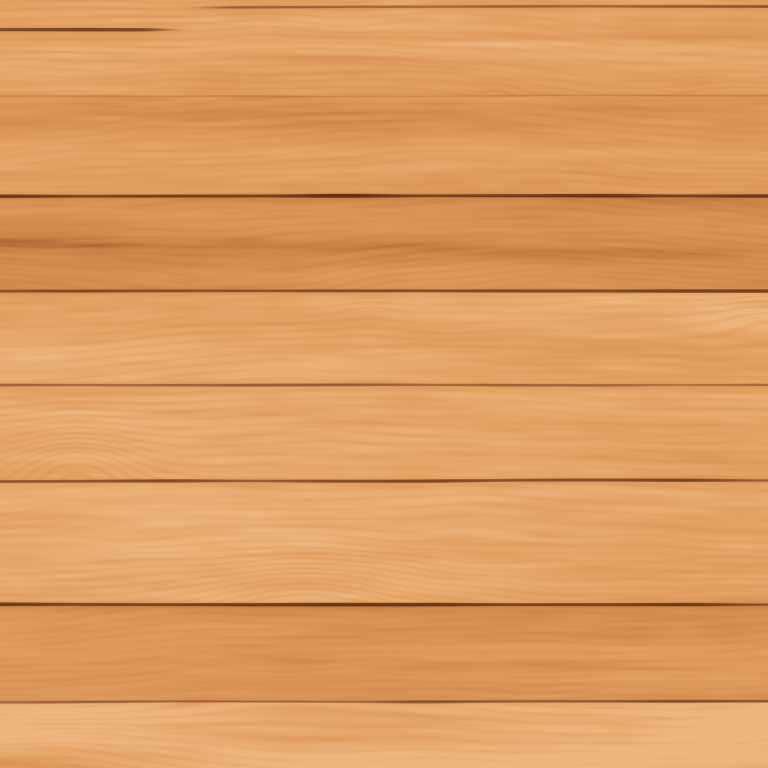
Write a Shadertoy shader that draws this texture.

```glsl
// Horizontal honey-coloured wooden planks with grain, arched rings and dark seams.
#define GRAIN_CONTRAST 1.5
#define RING_DENSITY 95.0
#define RING_DEPTH 0.55
#define ARCH_HEIGHT 75.0
#define STREAK_DEPTH 1.1
#define SEAM_WIDTH 0.0019
#define SHADOW_WIDTH 0.006

const int PLANKS = 8;
// Per plank: lower edge, tone on the colour ramp, darkness of the lower seam
const vec3 plankData[PLANKS] = vec3[](
    vec3(-0.040, 4.50, 0.0), vec3(0.086, 3.20, 0.65),
    vec3(0.213, 4.45, 0.90), vec3(0.374, 4.00, 0.80),
    vec3(0.499, 4.25, 0.60), vec3(0.621, 2.90, 0.85),
    vec3(0.745, 3.95, 1.00), vec3(0.875, 3.95, 0.22));

// Arched rings: centre and half size
const int ARCHES = 6;
const vec4 arches[ARCHES] = vec4[](
    vec4(0.40, 0.215, 0.150, 0.060), vec4(0.10, 0.380, 0.080, 0.060),
    vec4(1.03, 0.590, 0.150, 0.040), vec4(0.48, 0.597, 0.040, 0.014),
    vec4(0.65, 0.883, 0.028, 0.010), vec4(0.96, 0.885, 0.090, 0.022));

// Dark streaks: centre and half size
const int STREAKS = 9;
const vec4 streaks[STREAKS] = vec4[](
    vec4(0.62, 0.673, 0.50, 0.014), vec4(0.15, 0.682, 0.30, 0.010),
    vec4(0.88, 0.130, 0.05, 0.004), vec4(0.38, 0.142, 0.04, 0.004),
    vec4(0.65, 0.135, 0.25, 0.008), vec4(0.70, 0.953, 0.38, 0.006),
    vec4(0.38, 0.924, 0.15, 0.007), vec4(0.45, 0.850, 0.80, 0.025),
    vec4(0.97, 0.221, 0.14, 0.007));

// Colour ramp from seam brown to pale honey
const vec3 woodRamp[6] = vec3[](
    vec3(0.56, 0.31, 0.13), vec3(0.70, 0.42, 0.22), vec3(0.79, 0.51, 0.27),
    vec3(0.85, 0.57, 0.33), vec3(0.89, 0.63, 0.39), vec3(0.93, 0.71, 0.49));
const vec3 seamColor = vec3(0.36, 0.17, 0.07);

float hash(vec2 p) {
    vec3 q = fract(vec3(p.xyx) * 0.1031);
    q += dot(q, q.yzx + 33.33);
    return fract((q.x + q.y) * q.z);
}

float noise(vec2 p) {
    vec2 i = floor(p), f = fract(p);
    f = f * f * (3.0 - 2.0 * f);
    return mix(mix(hash(i), hash(i + vec2(1, 0)), f.x),
               mix(hash(i + vec2(0, 1)), hash(i + vec2(1, 1)), f.x), f.y);
}

int plankAt(float y) {
    int id = 0;
    for (int i = 1; i < PLANKS; i++) if (y > plankData[i].x) id = i;
    return id;
}

vec3 woodColor(float tone) {
    tone = clamp(tone, 0.0, 4.999);
    int i = int(tone);
    return mix(woodRamp[i], woodRamp[i + 1], fract(tone));
}

// Signed tone change from fibres and growth rings
float grain(vec2 p, int id) {
    vec2 q = p + vec2(float(id) * 7.3, float(id) * 3.7);
    float bend = noise(q * vec2(2.5, 9.0)) - 0.5;
    float ring = p.y * RING_DENSITY + 5.0 * bend + noise(q * vec2(9.0, 30.0));
    float archMask = 0.0;
    for (int i = 0; i < ARCHES; i++) {
        if (plankAt(arches[i].y) != id) continue;
        vec2 d = (p - arches[i].xy) / arches[i].zw;
        float bump = exp(-dot(d, d));
        ring -= ARCH_HEIGHT * arches[i].w * bump;
        archMask += bump;
    }
    q.y += 0.02 * bend;
    float fibre = 0.50 * (noise(q * vec2(2.0, 24.0)) - 0.5)
                + 0.40 * (noise(q * vec2(5.0, 75.0)) - 0.5)
                + 0.38 * (noise(q * vec2(16.0, 190.0)) - 0.5);
    float line = pow(0.5 + 0.5 * sin(6.2832 * ring), 3.0) - 0.3;
    float visible = 0.25 + 0.6 * noise(q * vec2(5.0, 28.0)) + 0.4 * min(archMask, 1.0);
    return GRAIN_CONTRAST * fibre - RING_DEPTH * line * visible;
}

float streakTone(vec2 p) {
    float sum = 0.0;
    float wobble = 0.008 * (noise(p * vec2(4.0, 12.0)) - 0.5);
    float fibres = 0.35 + 0.9 * noise(p * vec2(9.0, 150.0));
    for (int i = 0; i < STREAKS; i++) {
        vec2 d = (p + vec2(0.0, wobble) - streaks[i].xy) / streaks[i].zw;
        sum += exp(-dot(d, d));
    }
    return STREAK_DEPTH * sum * fibres;
}

// Dark line coverage in x, soft shadow in y
vec2 seam(vec2 p, float height, float strength, float pixel) {
    float d = p.y - height - 0.002 * (noise(vec2(p.x * 4.0, height * 91.0)) - 0.5);
    float wear = noise(vec2(p.x * 9.0, height * 57.0));
    float width = SEAM_WIDTH * (0.45 + 0.7 * strength * wear + 0.3 * strength);
    float line = 1.0 - smoothstep(width - pixel, width + pixel, abs(d));
    float fall = SHADOW_WIDTH * (d < 0.0 ? 1.0 : 0.45);
    return strength * vec2(line * (0.6 + 0.4 * wear), exp(-abs(d) / fall));
}

void mainImage(out vec4 fragColor, in vec2 fragCoord) {
    vec2 p = fragCoord / iResolution.xy;
    float pixel = 0.8 / iResolution.y;
    int id = plankAt(p.y);

    // Plank tone, slow drift and grain
    float tone = plankData[id].y + grain(p, id) - streakTone(p);
    tone += 0.7 * (noise(p * vec2(2.0, 14.0) + float(id) * 5.1) - 0.5);

    // Full seams, then two partial seams near the top
    vec2 gap = vec2(0.0);
    for (int i = 1; i < PLANKS; i++)
        gap = max(gap, seam(p, plankData[i].x, plankData[i].z, pixel));
    gap = max(gap, seam(p, 0.961, 0.8 * (1.0 - smoothstep(0.18, 0.25, p.x)), pixel));
    gap = max(gap, seam(p, 0.991, 0.6 * smoothstep(0.23, 0.32, p.x), pixel));

    vec3 color = woodColor(tone - 1.5 * gap.y);
    fragColor = vec4(mix(color, seamColor, min(gap.x, 1.0)), 1.0);
}
```
